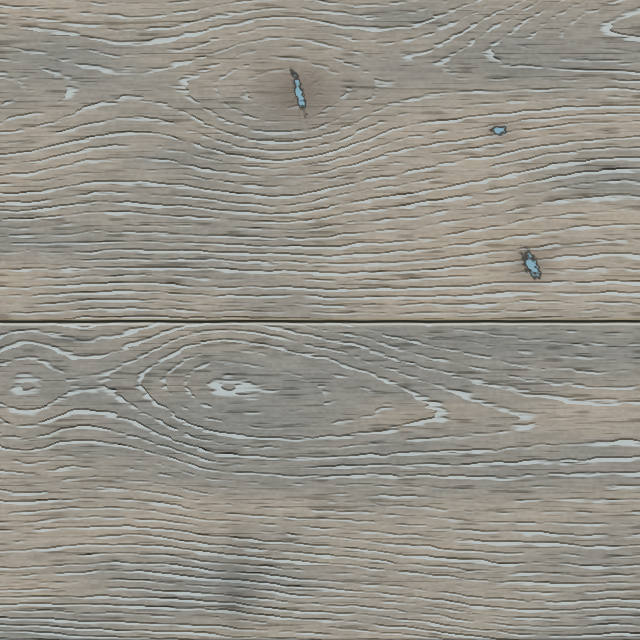
Give the GLSL for this texture, as a WebGL 1 fragment shader.

```glsl
precision highp float;
// Two limed oak planks, one above the other, with a dark groove between them.
// Growth rings are contours of a bent height field; pale pores are horizontal
// streak noise that fills one side of each ring. Knots and stains go on top.
uniform vec2 u_resolution;

float hash(vec2 p) {
  vec3 q = fract(p.xyx * 0.1031);
  q += dot(q, q.yzx + 33.33);
  return fract((q.x + q.y) * q.z);
}

float noise(vec2 p) {
  vec2 i = floor(p), f = fract(p);
  f = f * f * (3.0 - 2.0 * f);
  return mix(mix(hash(i), hash(i + vec2(1.0, 0.0)), f.x),
             mix(hash(i + vec2(0.0, 1.0)), hash(i + 1.0), f.x), f.y);
}

float fbm(vec2 p) {
  float sum = 0.0, amp = 0.5;
  for (int i = 0; i < 4; i++) {
    sum += amp * noise(p);
    p = p * 2.03 + 17.3;
    amp *= 0.5;
  }
  return sum;
}

float bell(float x) { return exp(-x * x); }

// Ring count outward from the heart line of each plank.
float rings(vec2 p) {
  float d, rise;
  if (p.y > 0.498) {
    d = p.y - 0.86 - 0.1 * smoothstep(0.5, 1.0, p.x) * smoothstep(0.5, 0.8, p.y);
    rise = 3.5 * bell((p.x - 0.44) / 0.13) + 5.5 * smoothstep(0.58, 1.05, p.x)
         + 2.5 * (1.0 - smoothstep(-0.05, 0.22, p.x));
  } else {
    d = p.y - 0.4 + 0.06 * smoothstep(0.2, 0.95, p.x);
    rise = 4.5 * bell((p.x - 0.36) / (p.x < 0.36 ? 0.13 : 0.3))
         + 1.5 * bell((p.x - 0.04) / 0.06) - 0.55;
  }
  return 40.0 * sqrt(d * d + 0.0006) + 60.0 * d * d - rise * exp(-40.0 * d * d);
}

// Coverage of the pale filler in the open pores.
float pores(vec2 p) {
  float upper = step(0.498, p.y);
  vec2 bent = p + vec2(0.0, 0.022 * (fbm(p * vec2(5.0, 7.0) + 40.0 * upper) - 0.47));
  bent.y = upper > 0.5 ? max(bent.y, 0.4981) : min(bent.y, 0.4979);
  float ring = rings(bent) + 0.22 * (noise(p * vec2(45.0, 190.0)) - 0.5);
  float f = fract(ring);
  float band = smoothstep(0.0, 0.08, f) * (1.0 - smoothstep(0.12, 0.5, f));
  band *= mix(0.6, 1.1, hash(vec2(floor(ring) + 60.0, 3.0 + upper)));
  band *= 0.65 + 0.6 * noise(p * vec2(7.0, 22.0) + 9.0);
  float dense = 1.0 - smoothstep(0.06, 0.26, p.y - 0.498 * upper);
  band += 0.28 * dense * noise(p * vec2(9.0, 25.0));
  float streak = 0.65 * noise(bent * vec2(28.0, 330.0))
               + 0.35 * noise(bent * vec2(75.0, 440.0) + 5.0);
  return smoothstep(0.48, 0.74, 0.55 * streak + 0.46 * band);
}

// Brown stain, dark ragged rim and bluish filler of one knot.
vec3 knot(vec3 col, vec2 q, vec2 size, float stain, float lean) {
  float around = length(q * vec2(1.0, 1.25)) / stain;
  col = mix(col, vec3(0.46, 0.42, 0.38), 0.62 * exp(-around * around));
  q.x += lean * q.y;
  float r = length(q / size) + 0.9 * (noise(q * 230.0 + 50.0) - 0.5);
  col = mix(col, vec3(0.23, 0.23, 0.22), 0.85 * (1.0 - smoothstep(0.9, 1.5, r)));
  return mix(col, vec3(0.52, 0.67, 0.73), 1.0 - smoothstep(0.5, 0.95, r));
}

void main() {
  vec2 p = gl_FragCoord.xy / u_resolution;
  float upper = step(0.498, p.y);

  // Bare wood: broad tan and gray drift, then fine fibres and dark pores
  float tone = fbm(p * vec2(3.0, 11.0) + 30.0 * upper);
  float warm = smoothstep(0.15, 0.8, tone + 0.16 * upper - 0.06);
  vec3 col = mix(vec3(0.53, 0.53, 0.51), vec3(0.66, 0.625, 0.57), warm);
  col += 0.07 * (noise(p * vec2(35.0, 400.0)) - 0.5);
  col += 0.04 * (noise(p * vec2(180.0, 260.0)) - 0.5);
  col -= 0.13 * smoothstep(0.7, 0.95, noise(p * vec2(22.0, 360.0) + 7.0));

  // Limed pores with a thin shadow along their upper edge
  float lime = pores(p);
  float shade = max(pores(p - vec2(0.0, 0.003)) - lime, 0.0);
  col = mix(col, vec3(0.74, 0.78, 0.785), 0.85 * lime);
  col -= 0.2 * shade;

  // Gray stains in the lower plank
  col *= 1.0 - 0.14 * bell((p.x - 0.37) / 0.03) * bell((p.y - 0.08) / 0.08);
  col *= 1.0 - 0.25 * bell((p.x - 0.11) / 0.035) * bell((p.y - 0.469) / 0.005);

  // Large eye with radial checks, then two small knots
  vec2 eye = p - vec2(0.467, 0.856);
  float check = noise(vec2(atan(eye.y, eye.x) * 9.0 + 40.0, length(eye) * 25.0));
  col -= 0.16 * smoothstep(0.62, 0.9, check) * exp(-900.0 * dot(eye, eye));
  col = knot(col, eye, vec2(0.0055, 0.028), 0.058, 0.25);
  col = knot(col, p - vec2(0.78, 0.797), vec2(0.010, 0.006), 0.018, 0.0);
  col = knot(col, p - vec2(0.83, 0.587), vec2(0.009, 0.019), 0.032, 0.4);

  // Groove: warm upper lip, dark gap, bright lower bevel
  float s = p.y - 0.498 + 0.0012 * (noise(vec2(p.x * 30.0, 2.0)) - 0.5);
  col = mix(col, vec3(0.55, 0.5, 0.39), 0.7 * bell((s - 0.003) / 0.0015));
  col = mix(col, vec3(0.78, 0.79, 0.77), 0.85 * bell((s + 0.0045) / 0.0018));
  col = mix(col, vec3(0.17, 0.17, 0.14), 1.0 - smoothstep(0.001, 0.0028, abs(s)));
  col *= 0.7 + 0.3 * smoothstep(0.0, 0.004, p.y);

  gl_FragColor = vec4(clamp(col, 0.0, 1.0), 1.0);
}
```
